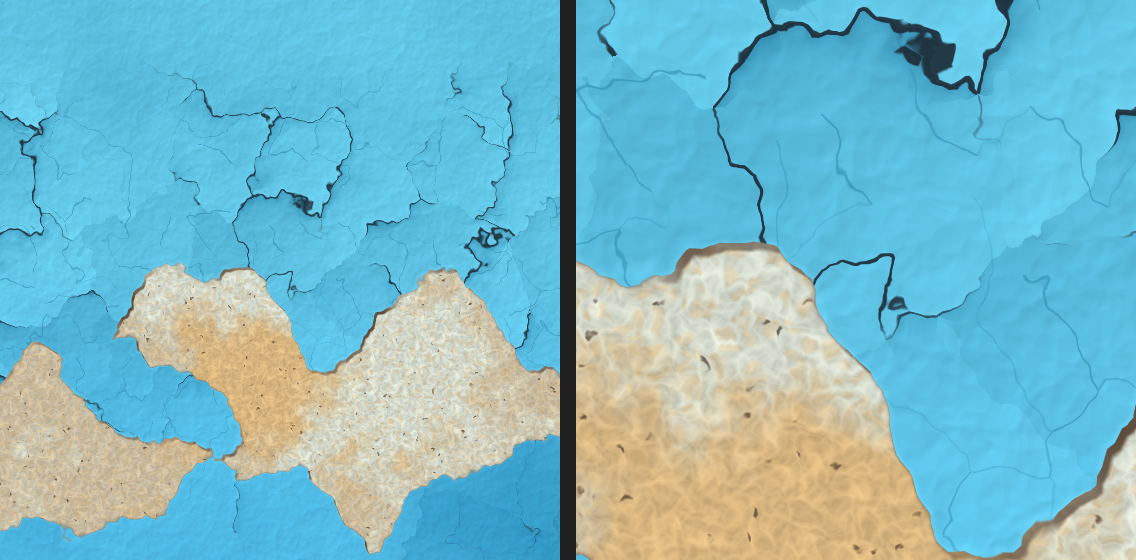
Left, the full canvas; right, a detail of the centre.
Write a WebGL 2 fragment shader that draws this texture.

```glsl
#version 300 es
precision highp float;
// Cracked sky-blue paint peeling off a sandy plaster wall.
// Voronoi borders give the cracks, layered triangle waves make every outline
// angular, and layered sines with cellular noise vary tone and grain.
#define PAINT vec3(0.39, 0.785, 0.91)
#define PAINT_DEEP vec3(0.19, 0.55, 0.69)
#define STONE vec3(0.785, 0.735, 0.63)
#define PALE vec3(0.83, 0.855, 0.805)
#define OCHRE vec3(0.85, 0.71, 0.49)
#define GAP vec3(0.11, 0.16, 0.20)
#define RUST vec3(0.32, 0.24, 0.18)
#define FLAKES 6.5
#define CRACK_WIDTH 0.0021
#define CHIP_DEPTH 0.034
#define OVERHANG 0.006
#define TO_LIGHT vec2(-0.6, 0.8)
uniform vec2 u_resolution;
out vec4 fragColor;
const mat2 TURN = mat2(1.2, 1.6, -1.6, 1.2);

vec2 hash2(vec2 p) {
  vec3 q = fract(p.xyx * vec3(0.1031, 0.1030, 0.0973));
  q += dot(q, q.yzx + 33.33);
  return fract((q.xx + q.yz) * q.zy);
}
float sq(float x) { return x * x; }
float blob(vec2 p, vec2 center, vec2 radii) { return exp(-sq(length((p - center) / radii))); }
// Layered sines, roughly -1 to 1
float waves(vec2 p) {
  float sum = 0.0, amp = 0.5;
  for (int i = 0; i < 4; i++, amp *= 0.55) {
    sum += amp * sin(p.x + 1.7 * sin(p.y));
    p = TURN * p + 3.1;
  }
  return sum;
}
// Layered triangle waves, -1 to 1, straight runs with sharp corners
float jag(vec2 p) {
  float sum = 0.0, amp = 0.5;
  for (int i = 0; i < 4; i++, amp *= 0.5) {
    sum += amp * (4.0 * abs(fract(p.x + 0.7 * abs(fract(p.y) - 0.5)) - 0.5) - 1.0);
    p = TURN * p + 0.37;
  }
  return sum;
}
// Distance to the nearest scattered point
float cells(vec2 p) {
  float best = 4.0;
  for (int i = 0; i < 9; i++) {
    vec2 cell = floor(p) + vec2(i % 3, i / 3) - 1.0, r = cell + hash2(cell) - p;
    best = min(best, dot(r, r));
  }
  return sqrt(best);
}
struct Flake { float edge, split, rank; vec2 outward, center; };
// Closest flake and its closest border; split is shared by both neighbours
Flake findFlake(vec2 p) {
  vec2 home = floor(p);
  Flake k = Flake(9.0, 0.0, 0.0, vec2(1.0, 0.0), vec2(9.0));
  for (int i = 0; i < 9; i++) {
    vec2 cell = floor(p) + vec2(i % 3, i / 3) - 1.0, r = cell + hash2(cell) - p;
    if (dot(r, r) < dot(k.center, k.center)) { k.center = r; home = cell; }
  }
  k.rank = hash2(home + 17.0).y;
  for (int i = 0; i < 25; i++) {
    vec2 cell = home + vec2(i % 5, i / 5) - 2.0, r = cell + hash2(cell) - p;
    vec2 across = r - k.center;
    if (dot(across, across) < 1e-4) continue;
    float d = dot(0.5 * (k.center + r), normalize(across));
    if (d < k.edge) { k.edge = d; k.split = hash2(home + cell + 5.0).x; k.outward = normalize(across); }
  }
  return k;
}
// Positive on bare plaster, negative under paint
float bareField(vec2 p) {
  float top = 0.30 + 0.22 * exp(-sq(sq((p.x - 0.36) / 0.17)))
    + 0.21 * exp(-sq((p.x - 0.78) / 0.14)) + 0.10 * exp(-sq((p.x - 0.06) / 0.05));
  float bottom = 0.06 + 0.10 * smoothstep(0.24, 0.37, p.x)
    - 0.13 * exp(-sq((p.x - 0.66) / 0.08)) + 0.06 * smoothstep(0.85, 1.0, p.x);
  vec2 r = mat2(0.9, 0.43, -0.43, 0.9) * (p - vec2(0.25, 0.295));
  float tongue = 0.08 * (length(r / vec2(0.17, 0.07)) - 1.0);
  return min(min(top - p.y, p.y - bottom), tongue) + CHIP_DEPTH * jag(p * 5.5 + 0.2);
}
float paintHeight(vec2 p) {
  p += 0.006 * vec2(waves(p * 50.0), waves(p * 50.0 + 4.0));
  return 0.4 * cells(p * 32.0) + 0.22 * cells(p * 75.0);
}
vec3 paintColor(vec2 p, float px) {
  vec2 bend = 0.22 * vec2(jag(p * 6.0), jag(p * 6.0 + 4.3)) + 0.08 * waves(p * 18.0);
  Flake k = findFlake(p * FLAKES + bend);
  float zone = (1.0 - smoothstep(0.76, 0.93, p.y)) * (0.35 + 0.65 * smoothstep(0.1, 0.4, p.y));
  float strength = zone * smoothstep(0.12, 0.8, k.split) * smoothstep(-0.75, 0.35, waves(p * 13.0 + 2.0));
  float facing = dot(k.outward, TO_LIGHT);
  // Broad tone, curl of each flake and cast shade
  float depth = 0.08 + 0.12 * waves(p * 7.0) + zone * (0.3 * (k.rank - 0.4) - 0.16 * dot(k.center, TO_LIGHT));
  depth += 0.5 * smoothstep(0.5, 1.0, p.x) * (1.0 - smoothstep(0.08, 0.4, p.y));
  depth += 0.75 * strength * max(facing, 0.0) * exp(-k.edge / 0.09);
  vec3 c = mix(PAINT, PAINT_DEEP, clamp(depth, -0.12, 1.0));
  c += vec3(-0.06, -0.03, 0.01) * (1.0 - smoothstep(0.1, 0.6, p.y));
  c += 0.06 * strength * max(-facing, 0.0) * exp(-k.edge / 0.035);
  c *= 1.0 + 0.4 * (paintHeight(p) - paintHeight(p + 0.003 * TO_LIGHT));
  // Hairlines, then open cracks
  Flake fine = findFlake(p * 14.0 + 1.5 * bend);
  float hair = 1.0 - smoothstep(0.0, 14.0 * max(px, 0.0015), fine.edge);
  c = mix(c, PAINT_DEEP, 0.65 * hair * zone * smoothstep(0.35, 0.9, fine.split));
  float width = FLAKES * CRACK_WIDTH * strength, soft = FLAKES * px;
  float crack = 1.0 - smoothstep(width - soft, width + soft, k.edge);
  return mix(c, GAP, 0.9 * crack * smoothstep(0.0, 0.6, strength));
}
vec3 plasterColor(vec2 p) {
  float drift = 0.3 * waves(p * 14.0) + 0.22 * waves(p * 48.0);
  float pale = blob(p, vec2(0.71, 0.33), vec2(0.2, 0.22)) + blob(p, vec2(0.36, 0.5), vec2(0.17, 0.08));
  vec3 c = mix(STONE, PALE, smoothstep(0.0, 0.65, pale + drift));
  c = mix(c, OCHRE, 0.95 * smoothstep(0.15, 0.8, blob(p, vec2(0.46, 0.3), vec2(0.17, 0.13)) - drift));
  // Sandy grain, ochre specks and dark pits
  vec2 q = p + 0.006 * vec2(waves(p * 110.0), waves(p * 110.0 + 5.0));
  c = mix(c, OCHRE, 0.4 * (1.0 - smoothstep(0.12, 0.45, cells(q * 80.0))));
  c *= 0.88 + 0.17 * cells(q * 140.0) + 0.11 * cells(q * 60.0 + 3.0);
  float pit = 1.0 - smoothstep(0.03, 0.13, cells(q * 42.0 + 4.0));
  return mix(c, RUST, 0.75 * pit * smoothstep(0.0, 0.6, waves(p * 60.0)));
}
void main() {
  vec2 p = gl_FragCoord.xy / u_resolution;
  float px = 1.0 / min(u_resolution.x, u_resolution.y), bare = bareField(p);
  // Paint lip shades the plaster beneath it
  float lip = 1.0 - smoothstep(-0.003, 0.003, bareField(p + OVERHANG * TO_LIGHT));
  float shade = max(lip * (0.5 + 0.6 * waves(p * 16.0 + 5.0)), 0.5 * exp(-max(bare, 0.0) / 0.002));
  vec3 plaster = mix(plasterColor(p), RUST, clamp(shade, 0.0, 0.9));
  vec3 paint = paintColor(p, px) + 0.04 * smoothstep(-0.008, 0.0, bare);
  fragColor = vec4(mix(paint, plaster, smoothstep(-1.2 * px, 1.2 * px, bare)), 1.0);
}
```
